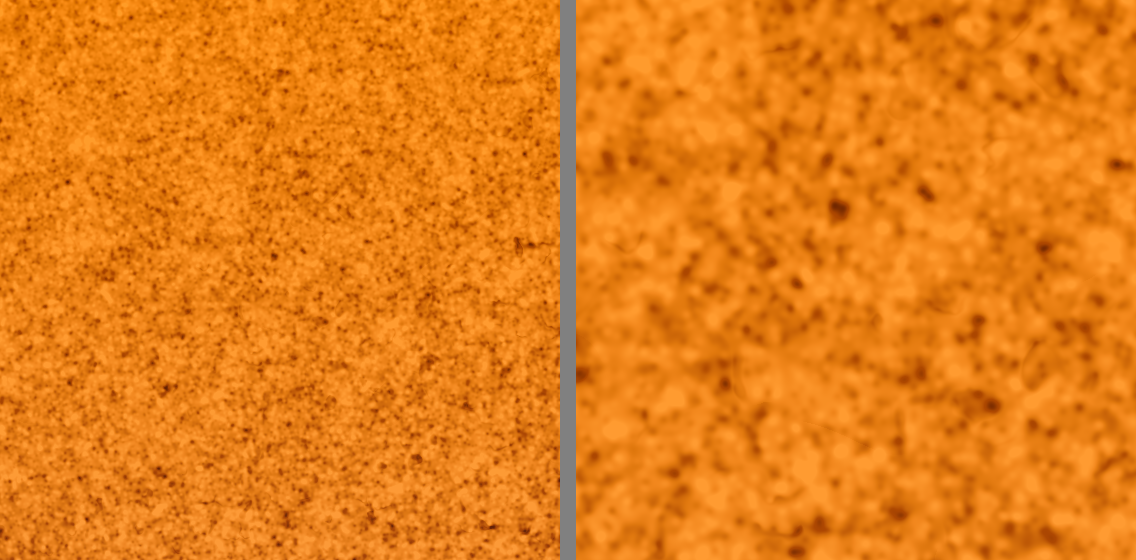
Left, the full canvas; right, a detail of the centre.
Give the GLSL for this texture, as a Shadertoy shader.

```glsl
// Fine orange spice powder with soft lumps, shadowed cracks and dark pits.

// Tones from deepest shadow to brightest grain
const vec3 PIT    = vec3(0.40, 0.13, 0.00);
const vec3 SHADOW = vec3(0.68, 0.28, 0.00);
const vec3 DARK   = vec3(0.80, 0.40, 0.03);
const vec3 BODY   = vec3(0.88, 0.47, 0.05);
const vec3 LIGHT  = vec3(0.95, 0.53, 0.11);
const vec3 BRIGHT = vec3(0.99, 0.59, 0.17);

// Cells per canvas height
const float FINE_CELLS   = 155.0;
const float GRAIN_CELLS  = 98.0;
const float CLUMP_CELLS  = 42.0;
const float BROAD_CELLS  = 9.0;
const float SMALL_LUMPS  = 21.0;
const float LARGE_LUMPS  = 9.0;

// Strengths, in standard deviations of tone
const float FINE_GAIN  = 0.42;
const float GRAIN_GAIN = 0.72;
const float CLUMP_GAIN = 0.34;
const float BROAD_GAIN = 0.13;
const float LUMP_GAIN  = 0.45;
const float CRACK_GAIN = 2.6;
const float PIT_GAIN   = 1.5;
const vec3  WARM_SHIFT = vec3(0.016, 0.004, -0.040);

vec3 hash3(vec2 cell) {
    vec3 h = fract(cell.xyx * vec3(0.1031, 0.1030, 0.0973));
    h += dot(h, h.yxz + 33.33);
    return fract((h.xxy + h.yzz) * h.zyx);
}

// Cellular noise of signed soft spots: zero mean, about unit deviation
float spots(vec2 p) {
    vec2 cell = floor(p);
    float sum = 0.0;
    for (int y = -1; y <= 1; y++)
    for (int x = -1; x <= 1; x++) {
        vec2 id = cell + vec2(x, y);
        vec3 h = hash3(id);
        vec2 d = p - id - h.xy;
        sum += (2.0 * h.z - 1.0) * exp(-4.5 * dot(d, d));
    }
    return 2.9 * sum;
}

// Scattered domes: x = shading of their bodies, y = crescent shadows
vec2 lumps(vec2 p, float density) {
    vec2 cell = floor(p);
    vec2 result = vec2(0.0);
    for (int y = -1; y <= 1; y++)
    for (int x = -1; x <= 1; x++) {
        vec2 id = cell + vec2(x, y);
        vec3 place = hash3(id);
        vec3 form = hash3(id + 57.0);
        float present = step(form.z, density);
        vec2 q = (p - id - 0.2 - 0.6 * place.xy) / mix(0.28, 0.55, place.z);
        float dist = length(q);
        float angle = -1.2 + 2.2 * (form.x - 0.5);
        vec2 away = vec2(cos(angle), sin(angle));
        float facing = dot(q, away) / max(dist, 0.001);
        float body = (1.0 - smoothstep(0.75, 1.05, dist)) * (0.7 - dot(q, away));
        float rim = (dist - 1.0) / 0.13;
        float crescent = exp(-rim * rim) * smoothstep(0.25, 0.95, facing);
        result.x += present * body;
        result.y = max(result.y, present * crescent * mix(0.35, 1.0, form.y));
    }
    return result;
}

// Maps a normally distributed tone to the powder colours
vec3 powderColor(float tone) {
    vec3 c = mix(PIT, SHADOW, smoothstep(-4.2, -2.2, tone));
    c = mix(c, DARK, clamp((tone + 2.2) / 0.95, 0.0, 1.0));
    c = mix(c, BODY, clamp((tone + 1.25) / 0.78, 0.0, 1.0));
    c = mix(c, LIGHT, clamp((tone + 0.47) / 0.9, 0.0, 1.0));
    return mix(c, BRIGHT, clamp((tone - 0.43) / 1.07, 0.0, 1.3));
}

void mainImage(out vec4 fragColor, in vec2 fragCoord) {
    vec2 uv = fragCoord / iResolution.y;

    // Layers of grain
    float fine  = spots(uv * FINE_CELLS + 11.0);
    float grain = spots(uv * GRAIN_CELLS + 37.0);
    float clump = spots(uv * CLUMP_CELLS + 71.0);
    float broad = spots(uv * BROAD_CELLS + 5.0);

    // Rough outlines come from bending space with noise
    vec2 bend = vec2(clump, spots(uv * CLUMP_CELLS + 203.0)) * 0.0045
              + vec2(grain, fine) * 0.0013;
    vec2 p = uv + bend;

    // Coarser towards the lower right, smooth at the top left
    float coarse = smoothstep(-0.75, 0.7, uv.x - 1.2 * uv.y + 0.12 * broad);
    vec2 small = lumps(p * SMALL_LUMPS + 19.0, 0.12 + 0.5 * coarse);
    vec2 large = lumps(p * LARGE_LUMPS + 83.0, 0.10 + 0.3 * coarse);

    // Sparse pits between clumps
    float pitNoise = spots(p * vec2(46.0, 36.0) + 131.0);
    float pits = smoothstep(1.3, 2.6, pitNoise) * (0.35 + 0.65 * coarse);

    // Cracks fade in and out along their length
    float broken = smoothstep(-0.9, 1.3, spots(uv * 27.0 + 167.0));
    float cracks = max(small.y * 0.75, large.y) * broken * (0.3 + 0.7 * coarse);

    float tone = FINE_GAIN * fine + GRAIN_GAIN * grain
               + CLUMP_GAIN * clump + BROAD_GAIN * broad;
    tone *= mix(1.08, 0.85, uv.y);
    tone += LUMP_GAIN * (small.x * 0.7 + large.x - 0.2) * (0.4 + 0.6 * coarse);
    tone -= CRACK_GAIN * cracks + PIT_GAIN * pits;
    tone += 0.12 - 0.9 * exp(-12.0 * length(uv * vec2(1.0, 1.4)));

    // More saturated at the top, paler below
    vec3 color = powderColor(tone) + WARM_SHIFT * (1.8 * uv.y - 0.8);
    fragColor = vec4(clamp(color, 0.0, 1.0), 1.0);
}
```
